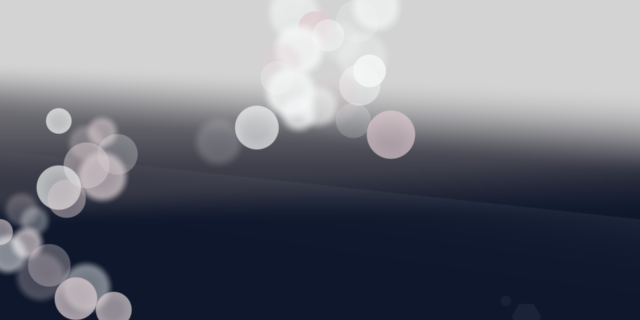
Reproduce this background procedurally as a WebGL 1 fragment shader.

```glsl
precision highp float;
// Pale sky sinking into navy dusk, with two drifts of translucent bokeh discs.

uniform vec2 u_resolution;

const vec3 PALE = vec3(0.827);
const vec3 GREY = vec3(0.43, 0.43, 0.45);
const vec3 SLATE = vec3(0.215, 0.22, 0.27);
const vec3 NAVY = vec3(0.055, 0.09, 0.17);
const vec3 PEARL = vec3(0.96, 0.97, 0.97);
const vec3 ROSE = vec3(0.88, 0.80, 0.82);

// Slanted fade bands; p spans 2 by 1 with y running downward
vec3 backdrop(vec2 p) {
    float side = p.x * 0.5;
    float dusk = smoothstep(mix(0.19, 0.28, side), mix(0.37, 0.55, side), p.y);
    float night = smoothstep(mix(0.61, 0.46, side), mix(0.71, 0.69, side), p.y);
    vec3 shade = mix(GREY, SLATE, smoothstep(0.31, 0.59, p.y));
    vec3 color = mix(PALE, mix(shade, NAVY, night), dusk);

    // Faint veil hanging below a slanted fold
    float below = p.y - (0.47 + 0.215 * side);
    float veil = smoothstep(-0.003, 0.004, below) * exp(-14.0 * max(below, 0.0));
    return color + veil * mix(0.012, 0.055, side);
}

// Smooth coverage of a shape from its signed distance
float cover(float dist, float blur) {
    float edge = max(blur, 1.0 / u_resolution.y);
    return 1.0 - smoothstep(-edge, edge, dist);
}

// Lens disc, slightly brighter toward its rim
vec3 addDisc(vec3 base, vec2 offset, float radius, float blur, vec3 tint, float alpha) {
    float reach = length(offset);
    float rim = mix(0.88, 1.0, smoothstep(0.3, 1.0, reach / radius));
    return mix(base, tint, alpha * rim * cover(reach - radius, blur));
}

float hexagon(vec2 q, float radius) {
    q = abs(q);
    return max(q.y, dot(q, vec2(0.866, 0.5))) - radius;
}

void main() {
    vec2 uv = gl_FragCoord.xy / u_resolution;
    vec2 p = vec2(uv.x * 2.0, 1.0 - uv.y);
    vec3 color = backdrop(p);

    // Upper drift: swings side to side, opening out as it falls
    for (int n = 0; n < 21; n++) {
        float i = float(n);
        float t = i / 20.0;
        float swing = (0.143 + 0.151 * pow(t, 6.0)) * cos(3.4558 * i);
        vec2 center = vec2(0.977 + 0.065 * (1.0 - t) - swing, 0.443 * t);
        float radius = 0.0625 + 0.013 * cos(1.1 * (i - 19.0));
        float blur = 0.02 * step(fract((i - 13.0) / 7.0 + 0.05), 0.55);
        float alpha = 0.53 + 0.34 * cos(2.2 * (i - 18.5));
        vec3 tint = mix(PEARL, ROSE, smoothstep(0.6, 1.0, cos(1.25 * (i - 19.0))));
        color = addDisc(color, p - center, radius, blur, tint, alpha);
    }

    // Left drift: a winding column down to the corner
    for (int n = 0; n < 18; n++) {
        float i = float(n);
        float wind = 0.143 * cos(0.42 * (i - 3.0)) - 0.042 * cos(3.14159 * i);
        vec2 center = vec2(0.182 + wind, 0.378 + 0.59 * i / 17.0);
        float radius = 0.057 - 0.017 * cos(0.65 * i);
        float blur = 0.016 * step(fract(0.303 * i - 0.24), 0.5);
        float alpha = 0.53 + 0.24 * cos(1.15 * i);
        vec3 tint = mix(PEARL, ROSE, 0.5 - 0.5 * cos(2.1 * i)) * 0.95;
        color = addDisc(color, p - center, radius, blur, tint, alpha);
    }

    // Dim lens ghosts near the lower right
    color += 0.045 * cover(hexagon(p - vec2(1.645, 0.99), 0.04), 0.003);
    color += 0.04 * cover(length(p - vec2(1.581, 0.94)) - 0.016, 0.003);

    gl_FragColor = vec4(color, 1.0);
}
```
